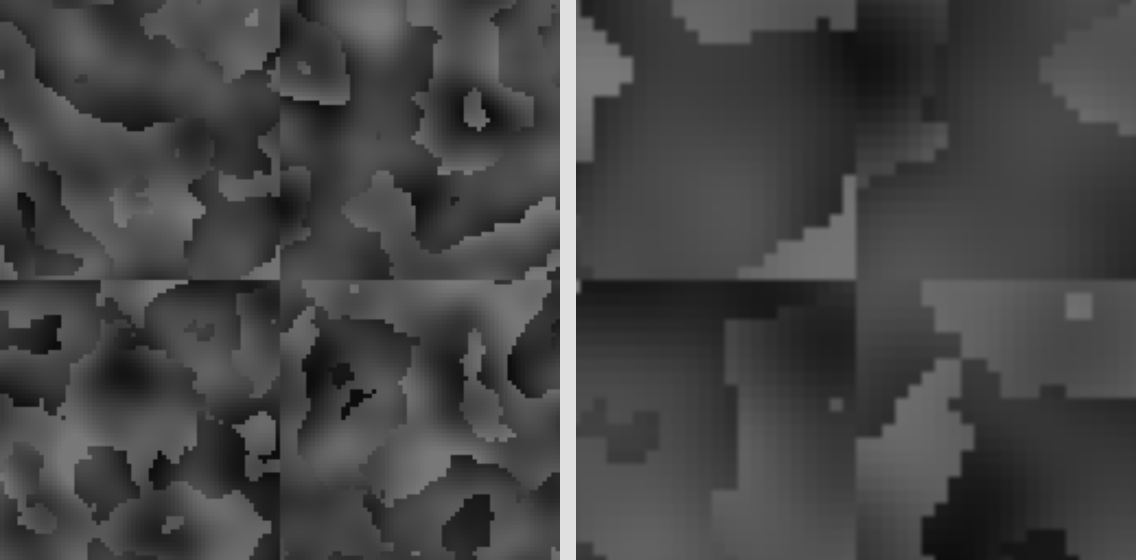
Left, the full canvas; right, a detail of the centre.
This texture is drawn by a three.js fragment shader. Its source:

```glsl
// Four square panels of blocky grey noise, torn into soft-shaded ragged patches.
varying vec2 vUv;

// Unit gradient at a lattice corner.
vec2 cornerGradient(vec2 corner) {
  float angle = 6.2832 * fract(sin(dot(corner, vec2(127.1, 311.7))) * 43758.5453);
  return vec2(cos(angle), sin(angle));
}

float gradientNoise(vec2 p) {
  vec2 i = floor(p);
  vec2 f = p - i;
  vec2 u = f * f * (3.0 - 2.0 * f);
  vec2 e = vec2(1.0, 0.0);
  float low = mix(dot(cornerGradient(i), f),
                  dot(cornerGradient(i + e), f - e), u.x);
  float high = mix(dot(cornerGradient(i + e.yx), f - e.yx),
                   dot(cornerGradient(i + 1.0), f - 1.0), u.x);
  return mix(low, high, u.y);
}

// Fine octaves that fray the patch outlines.
float fray(vec2 p) {
  float sum = 0.0;
  float amplitude = 0.5;
  for (int octave = 0; octave < 3; octave++) {
    p = p * 2.03 + 11.3;
    sum += amplitude * gradientNoise(p);
    amplitude *= 0.5;
  }
  return sum;
}

// Grey tone of one block.
float blockTone(vec2 block) {
  block = clamp(block, 0.0, 127.0);
  vec2 panel = floor(block / 64.0);
  vec2 p = (block + 0.5) / 128.0 * 5.5 + panel * vec2(53.7, 31.4) + 7.2;

  // Contours of a frayed height field split the panel into patches.
  float height = 2.2 * gradientNoise(p);
  float patchId = floor(height + 1.5 * fray(p));
  float ramp = height - patchId - 0.5;

  // Each patch has its own smooth shading.
  vec2 shadePoint = p * 1.15 + patchId * vec2(17.3, 41.9);
  float shade = gradientNoise(shadePoint) + 0.35 * gradientNoise(shadePoint * 2.1 + 5.7);
  return clamp(0.27 + 0.17 * ramp + 0.3 * shade, 0.05, 0.47);
}

void main() {
  // Blend neighbouring blocks across a narrow, soft border.
  vec2 grid = vUv * 128.0 - 0.5;
  vec2 block = floor(grid);
  vec2 blend = smoothstep(0.2, 0.8, grid - block);
  float bottom = mix(blockTone(block), blockTone(block + vec2(1.0, 0.0)), blend.x);
  float top = mix(blockTone(block + vec2(0.0, 1.0)), blockTone(block + 1.0), blend.x);
  gl_FragColor = vec4(vec3(mix(bottom, top, blend.y)), 1.0);
}
```
